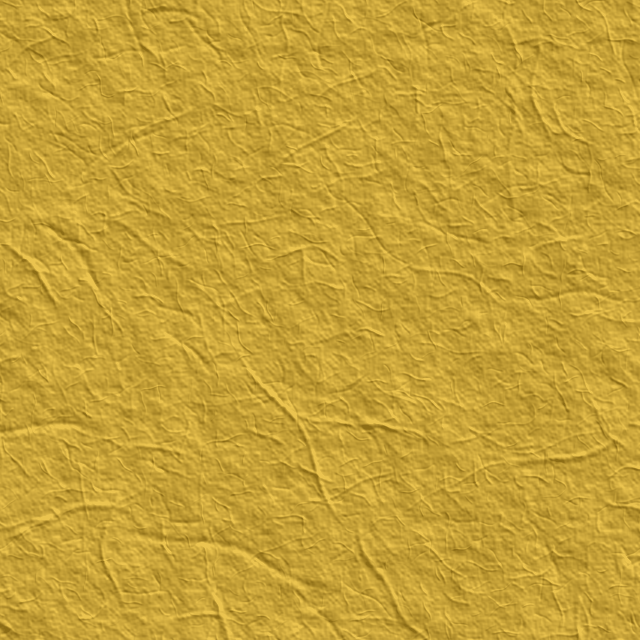
Reproduce this texture procedurally as a WebGL 2 fragment shader.

```glsl
#version 300 es
precision highp float;
// Handmade ochre paper with pressed-in plant fibres, lit from the upper right.
// A height field sums soft pulp noise and several layers of scattered, curved
// fibres; its slope towards the light picks a tone between two ochres.

uniform vec2 u_resolution;
out vec4 fragColor;

const vec3 SHADE_OCHRE = vec3(0.64, 0.51, 0.14);
const vec3 LIGHT_OCHRE = vec3(0.89, 0.74, 0.29);
const vec2 LIGHT_DIR = vec2(0.5, 0.866);
const float SLOPE_STEP = 0.002;
const int FIBRE_LAYERS = 5;
const int PULP_OCTAVES = 4;

vec3 hash3(vec2 p) {
    vec3 q = fract(p.xyx * vec3(0.1031, 0.1030, 0.0973));
    q += dot(q, q.yxz + 33.33);
    return fract((q.xxy + q.yzz) * q.zyx);
}

float valueNoise(vec2 p) {
    vec2 cell = floor(p);
    vec2 f = fract(p);
    f = f * f * (3.0 - 2.0 * f);
    float low = mix(hash3(cell).x, hash3(cell + vec2(1, 0)).x, f.x);
    float high = mix(hash3(cell + vec2(0, 1)).x, hash3(cell + vec2(1, 1)).x, f.x);
    return mix(low, high, f.y);
}

// Pulp: each octave adds a chosen slope, strongest in the fine grain.
float pulpHeight(vec2 p) {
    float height = 0.0;
    float frequency = 20.0;
    float steepness = 0.15;
    for (int i = 0; i < PULP_OCTAVES; i++) {
        height += steepness / frequency * valueNoise(p * frequency + 17.0 * float(i));
        frequency *= 2.2;
        steepness += 0.065;
    }
    return height;
}

// One tapered, bent strand around the origin, in cell units.
float strand(vec2 p, float angle, float halfLength, float bend, float width) {
    float c = cos(angle);
    float s = sin(angle);
    vec2 q = vec2(c * p.x + s * p.y, c * p.y - s * p.x);
    float curve = bend * q.x * q.x + 0.035 * sin(q.x * 7.0 + bend * 40.0);
    float across = (q.y - curve) / (width * sqrt(1.0 + 4.0 * bend * bend * q.x * q.x));
    float taper = 1.0 - smoothstep(0.55, 1.0, abs(q.x) / halfLength);
    return width * taper * exp(-across * across);
}

// One layer: a strand per cell, gathered from the neighbouring cells.
float fibreLayer(vec2 p, float width, float steepness, float seed) {
    vec2 home = floor(p);
    float height = 0.0;
    for (int y = -1; y <= 1; y++) {
        for (int x = -1; x <= 1; x++) {
            vec2 cell = home + vec2(x, y);
            vec3 place = hash3(cell + seed);
            vec3 form = hash3(cell + seed + 71.3);
            float angle = -0.6 + 2.6 * (place.z - 0.5);
            float halfLength = mix(0.3, 0.8, form.x);
            float bend = 0.9 * (form.y - 0.5);
            float lift = form.z < 0.18 ? -0.7 : form.z;
            float thickness = width * mix(0.6, 1.2, fract(form.x * 13.0));
            height += lift * steepness
                * strand(p - cell - place.xy, angle, halfLength, bend, thickness);
        }
    }
    return height;
}

// Fibres: long and thick first, then ever shorter, finer and more numerous.
float fibreHeight(vec2 p) {
    float height = 0.0;
    float cells = 4.0;
    float width = 0.0052;
    float steepness = 0.95;
    for (int i = 0; i < FIBRE_LAYERS; i++) {
        float seed = 13.0 + 37.0 * float(i);
        height += fibreLayer(p * cells, width * cells, steepness, seed) / cells;
        cells *= 1.7;
        width *= 0.8;
        steepness *= 0.92;
    }
    return height;
}

float paperHeight(vec2 p) {
    return pulpHeight(p) + fibreHeight(p);
}

void main() {
    vec2 p = gl_FragCoord.xy / min(u_resolution.x, u_resolution.y);

    // Surfaces that fall away towards the light are bright.
    float slope = (paperHeight(p) - paperHeight(p + SLOPE_STEP * LIGHT_DIR)) / SLOPE_STEP;
    float cloud = valueNoise(p * 6.0) + valueNoise(p * 14.0 + 5.0) - 1.0;

    float tone = clamp(0.54 + slope + 0.09 * cloud, -0.35, 1.12);
    fragColor = vec4(mix(SHADE_OCHRE, LIGHT_OCHRE, tone), 1.0);
}
```
